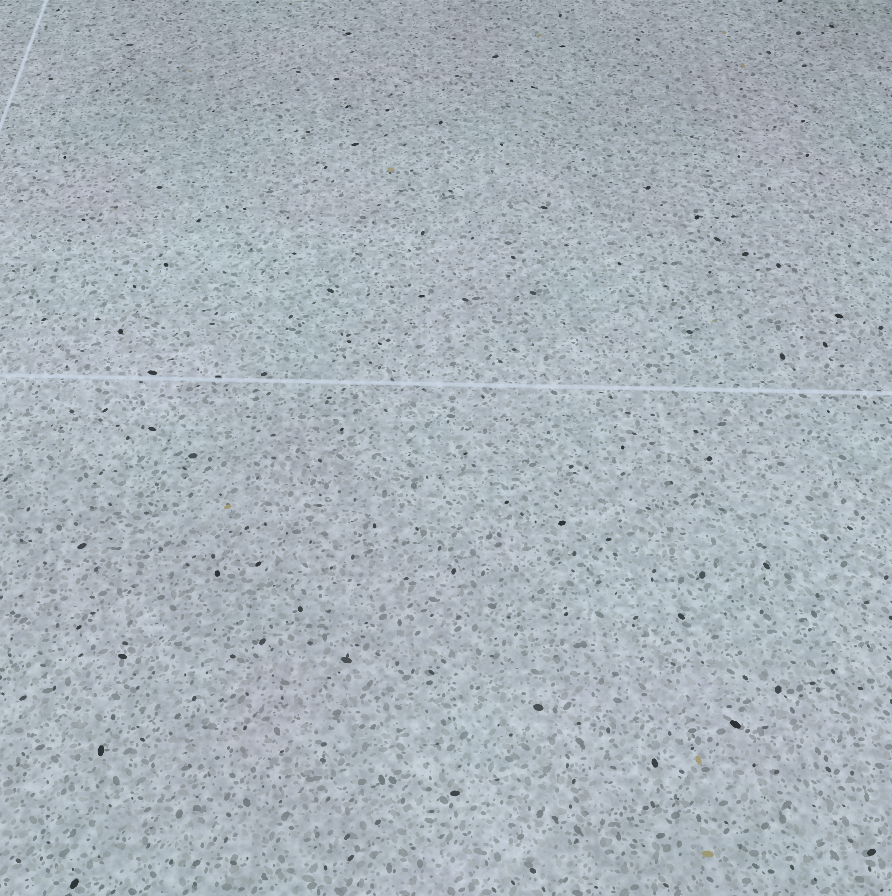
A WebGL 1 fragment shader for this texture:

```glsl
precision highp float;
uniform vec2 u_resolution;

const vec3 CEMENT = vec3(0.70, 0.74, 0.775);
const vec3 CHIP_DEEP = vec3(0.41, 0.45, 0.465);
const vec3 CHIP_PALE = vec3(0.67, 0.705, 0.72);
const vec3 CHIP_DARK = vec3(0.14, 0.16, 0.17);
const vec3 CHIP_OCHRE = vec3(0.64, 0.61, 0.46);
const vec3 JOINT = vec3(0.78, 0.825, 0.88);
const float PERSPECTIVE = 0.45;

float hash(vec2 p) {
  return fract(sin(dot(p, vec2(127.1, 311.7))) * 43758.5453);
}

float valueNoise(vec2 p) {
  vec2 cell = floor(p);
  vec2 f = fract(p);
  f = f * f * (3.0 - 2.0 * f);
  float low = mix(hash(cell), hash(cell + vec2(1.0, 0.0)), f.x);
  float high = mix(hash(cell + vec2(0.0, 1.0)), hash(cell + 1.0), f.x);
  return mix(low, high, f.y);
}

float fbm(vec2 p) {
  float sum = 0.0;
  float amplitude = 0.5;
  for (int i = 0; i < 4; i++) {
    sum += amplitude * valueNoise(p);
    p = p * 2.03 + 17.3;
    amplitude *= 0.5;
  }
  return sum;
}

// Faceted stone: a skewed octagon, negative inside
float stoneDistance(vec2 q, float angle, float skew, float radius) {
  float c = cos(angle);
  float s = sin(angle);
  q = vec2(c * q.x - s * q.y, s * q.x + c * q.y);
  q.x += q.y * skew;
  vec2 a = abs(q);
  return max(max(a.x, a.y * 1.45), (a.x + a.y) * 0.85) - radius;
}

// Scattered stones: x = coverage, y = random tone of the covering stone
vec2 scatter(vec2 p, float density, float share, vec2 radii, float footprint, float seed) {
  p *= density;
  float blur = 0.55 * footprint * density;
  vec2 base = floor(p);
  vec2 result = vec2(0.0);
  for (int j = -1; j <= 1; j++) {
    for (int i = -1; i <= 1; i++) {
      vec2 cell = base + vec2(float(i), float(j));
      vec2 key = cell + seed;
      vec2 center = cell + 0.5 + 0.8 * (vec2(hash(key + 3.1), hash(key + 7.7)) - 0.5);
      float size = mix(radii.x, radii.y, hash(key + 11.3));
      float d = stoneDistance(p - center, 6.283 * hash(key + 19.9), 1.4 * hash(key + 23.5) - 0.7, size);
      float cover = (1.0 - smoothstep(-blur, blur, d)) * step(hash(key + 31.7), share);
      if (cover > result.x) result = vec2(cover, hash(key + 41.3));
    }
  }
  return result;
}

float stripe(float d, float halfWidth, float blur) {
  return 1.0 - smoothstep(halfWidth - blur, halfWidth + blur, abs(d));
}

// Broad light: dim far end, a soft reflection edge and cloudy patches
float lighting(vec2 uv, float cloud) {
  float light = 1.0 - 0.08 * smoothstep(0.68, 1.0, uv.y);
  light -= 0.04 * smoothstep(0.35, 1.0, uv.x) * smoothstep(0.6, 1.0, uv.y);
  float edge = 0.742 + 0.02 * uv.x;
  float reflection = 1.0 - smoothstep(edge - 0.006, edge + 0.006, uv.y);
  reflection *= smoothstep(0.45, 0.72, uv.y) * (1.0 - smoothstep(0.4, 0.62, uv.x));
  return light + 0.035 * reflection + 0.12 * (cloud - 0.47);
}

void main() {
  vec2 uv = gl_FragCoord.xy / u_resolution;

  // Project onto the receding floor
  float depth = 1.0 / (1.0 - PERSPECTIVE * uv.y);
  vec2 ground = vec2(uv.x - 0.5, uv.y) * depth;
  float footprint = pow(depth, 1.5) / u_resolution.y;

  // Mottled cement
  float cloud = fbm(ground * 4.0 + 5.0);
  float grain = fbm(ground * 110.0) - 0.47;
  vec3 color = CEMENT + 0.23 * grain;

  // Fine and medium grey aggregate
  vec2 fine = scatter(ground, 130.0, 0.62, vec2(0.16, 0.44), footprint, 13.0);
  color = mix(color, mix(CHIP_DEEP, CHIP_PALE, sqrt(fine.y)), 0.85 * fine.x);
  vec2 medium = scatter(ground, 76.0, 0.64, vec2(0.16, 0.46), footprint, 57.0);
  color = mix(color, mix(CHIP_DEEP, CHIP_PALE, sqrt(medium.y)) + 0.12 * grain, 0.9 * medium.x);

  // Small dark specks
  vec2 speck = scatter(ground, 42.0, 0.17, vec2(0.07, 0.17), footprint, 73.0);
  color = mix(color, mix(CHIP_DARK, CHIP_DEEP, 0.4 + 0.6 * speck.y), 0.9 * speck.x);

  // Sparse dark stones with a few ochre ones
  vec2 accent = scatter(ground, 15.0, 0.2, vec2(0.04, 0.1), footprint, 91.0);
  vec3 darkStone = mix(CHIP_DARK, CHIP_DEEP, 0.6 * accent.y);
  color = mix(color, mix(darkStone, CHIP_OCHRE, step(0.9, accent.y)), 0.95 * accent.x);

  // Faint cool green stains
  float stain = fbm(ground * 5.0 + 31.0) - 0.47;
  color += stain * vec3(-0.035, 0.012, -0.01);
  color *= lighting(uv, cloud);

  // Pale joints between slabs
  float across = stripe(ground.y - 0.7687 + 0.0271 * ground.x, 0.004, 1.2 * footprint);
  float along = stripe(ground.x + 0.8145, 0.0036, footprint);
  color = mix(color, JOINT + 0.08 * grain, 0.92 * max(across, along));

  gl_FragColor = vec4(clamp(color, 0.0, 1.0), 1.0);
}
```
